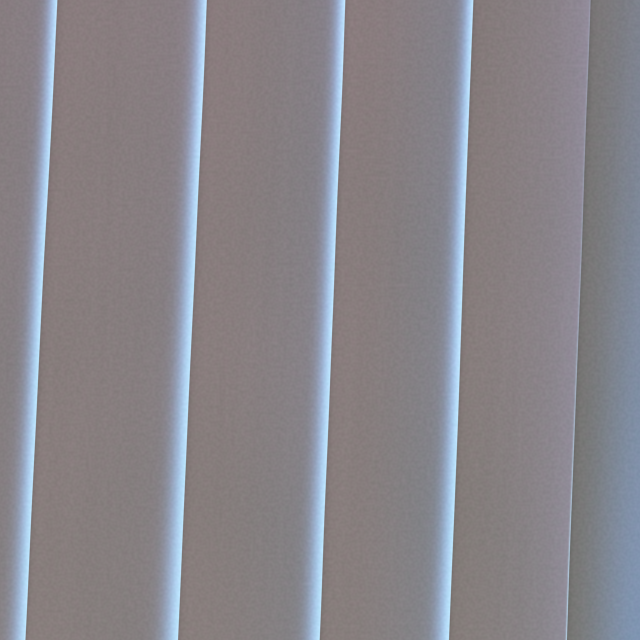
Give the GLSL for this pattern, as a WebGL 1 fragment shader.

```glsl
precision highp float;

uniform vec2 u_resolution;

vec2 hashGradient(vec2 cell) {
    vec2 p = fract(cell * vec2(0.1031, 0.1137));
    p += dot(p, p.yx + 33.33);
    float angle = 6.2832 * fract((p.x + p.y) * p.x * 7.31);
    return vec2(cos(angle), sin(angle));
}

float gradientNoise(vec2 p) {
    vec2 cell = floor(p);
    vec2 f = fract(p);
    vec2 blend = f * f * f * (f * (f * 6.0 - 15.0) + 10.0);
    float a = dot(hashGradient(cell), f);
    float b = dot(hashGradient(cell + vec2(1.0, 0.0)), f - vec2(1.0, 0.0));
    float c = dot(hashGradient(cell + vec2(0.0, 1.0)), f - vec2(0.0, 1.0));
    float d = dot(hashGradient(cell + 1.0), f - 1.0);
    return mix(mix(a, b, blend.x), mix(c, d, blend.x), blend.y);
}

// Right edge of a slat: leaning, with spacing that tightens to the right
float slatEdge(float index, float y) {
    float bottom = 0.039 + index * (0.2487 - 0.00924 * index);
    float top = 0.090 + index * (0.2415 - 0.00833 * index);
    float wobble = 0.0015 * gradientNoise(vec2(index * 7.3 + 0.5, y * 4.0));
    return mix(bottom, top, y) + wobble;
}

// Slat lit from behind, with a bright band along its right edge
vec3 litSlat(float index, float across, float inset, float y) {
    vec3 cloth = mix(vec3(0.535, 0.490, 0.488), vec3(0.518, 0.492, 0.500), across);
    float cool = smoothstep(0.2, 0.9, across) * smoothstep(1.0, 3.0, index);
    cloth += cool * vec3(-0.012, 0.014, 0.028);

    float width = mix(0.0175, 0.0125, y) * (index == 1.0 ? 1.15 : 1.0);
    float glow = exp(-pow(inset / width, 1.6));
    vec3 color = mix(cloth, vec3(0.73, 0.885, 0.985), glow);
    color += glow * (1.0 - glow) * vec3(-0.02, 0.04, 0.25);
    color += exp(-inset / 0.025) * (1.0 - glow) * vec3(0.01, 0.02, 0.06);
    return color + 0.03 * exp(-inset / 0.002);
}

// Turned slat with a broad faint sheen and a hairline of light
vec3 dimSlat(float across, float inset, float y) {
    vec3 cloth = mix(vec3(0.520, 0.483, 0.475), vec3(0.525, 0.505, 0.520), across);
    vec3 color = mix(cloth, vec3(0.575, 0.555, 0.615), 0.9 * exp(-inset / 0.045));
    float hairline = exp(-pow(inset / 0.0022, 2.0)) * mix(0.95, 0.25, smoothstep(0.0, 0.75, y));
    return mix(color, vec3(0.72, 0.83, 0.92), hairline);
}

void main() {
    vec2 uv = gl_FragCoord.xy / u_resolution;
    float soft = max(0.0012, 0.75 / u_resolution.x);

    // Last slat, turning blue towards the border
    float beyond = uv.x - slatEdge(4.0, uv.y);
    vec3 border = mix(vec3(0.50, 0.58, 0.70), vec3(0.50, 0.53, 0.585), uv.y);
    vec3 color = mix(vec3(0.475, 0.468, 0.465), border, smoothstep(0.0, 0.115, beyond));

    // Overlapping slats, laid from right to left
    for (int k = 0; k < 5; k++) {
        float index = 4.0 - float(k);
        float edge = slatEdge(index, uv.y);
        float previous = slatEdge(index - 1.0, uv.y);
        float signedInset = edge - uv.x;
        float inset = max(signedInset, 0.0);
        float across = clamp((uv.x - previous) / (edge - previous), 0.0, 1.0);

        vec3 slat = index > 3.5 ? dimSlat(across, inset, uv.y)
                                : litSlat(index, across, inset, uv.y);
        color *= 1.0 - 0.12 * exp(-max(-signedInset, 0.0) / 0.004);
        color = mix(color, slat, smoothstep(-soft, soft, signedInset));
    }

    // Uneven cloth tone, faint vertical streaks and fine grain
    float mottle = gradientNoise(uv * vec2(6.0, 4.0) + 3.7);
    float streak = gradientNoise(vec2((uv.x - 0.05 * uv.y) * 55.0, uv.y * 1.5));
    float grain = gradientNoise(uv * 210.0) + 0.6 * gradientNoise(uv * 120.0 + 19.0);
    color += mottle * vec3(0.014, 0.006, 0.010) + 0.006 * streak + 0.022 * grain;
    color += 0.012 * gradientNoise(uv * 95.0 + 41.0) * vec3(1.0, -0.4, 0.6);
    color += (uv.y - 0.5) * vec3(0.004, -0.008, 0.004);

    gl_FragColor = vec4(clamp(color, 0.0, 1.0), 1.0);
}
```
